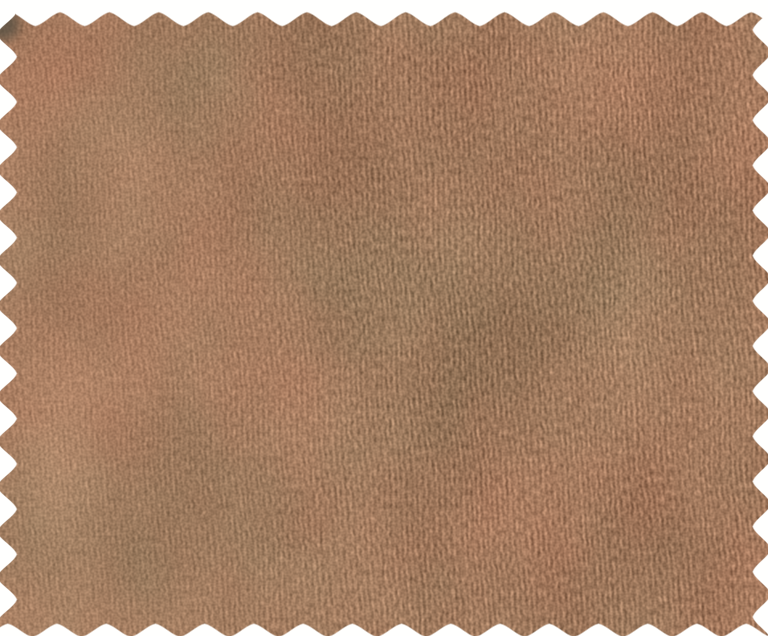
Reproduce this texture procedurally as a Shadertoy shader.

```glsl
// Lengths are fractions of the canvas width.
const vec3 PAPER = vec3(1.0, 1.0, 0.995);
const vec3 CLOTH = vec3(0.637, 0.484, 0.373);
const vec3 LIGHT_STEP = vec3(0.066, 0.056, 0.049);   // colour change per unit of tone
const vec3 PINK_SHIFT = vec3(0.022, -0.006, -0.004);
const vec3 CORNER_STAIN = vec3(0.33, 0.31, 0.26);

const float RIBS = 142.0;          // ribs across the width
const float RIB_LEAN = 0.07;
const float RIB_WOBBLE = 0.32;
const float RIB_TONE = 0.72;
const vec2 STITCH_SCALE = vec2(210.0, 115.0);
const float STITCH_TONE = 2.0;
const float GRAIN_SCALE = 290.0;
const float GRAIN_TONE = 1.5;
const float NAP_TONE = 0.9;

// Pinked edges: tooth period, position of a notch, base inset, notch depth
const vec4 TOP_EDGE = vec4(0.0643, 0.0460, 0.016, 0.018);
const vec4 BOTTOM_EDGE = vec4(0.0641, 0.0742, -0.001, 0.017);
const vec4 LEFT_EDGE = vec4(0.0589, 0.1328, -0.004, 0.026);
const vec4 RIGHT_EDGE = vec4(0.0588, 0.0977, -0.004, 0.024);
const float TOOTH_ROUNDING = 0.6;

vec2 hashGradient(vec2 cell) {
    uvec2 q = uvec2(ivec2(cell) + 4096);
    uint n = q.x * 1597334677u ^ q.y * 3812015801u;
    n = (n ^ (n >> 15)) * 2246822519u;
    n ^= n >> 13;
    float angle = float(n & 65535u) / 65536.0 * 6.28318;
    return vec2(cos(angle), sin(angle));
}

float gradientNoise(vec2 p) {
    vec2 i = floor(p), f = p - i;
    vec2 u = f * f * f * (f * (f * 6.0 - 15.0) + 10.0);
    vec2 e = vec2(1.0, 0.0);
    float a = dot(hashGradient(i), f);
    float b = dot(hashGradient(i + e.xy), f - e.xy);
    float c = dot(hashGradient(i + e.yx), f - e.yx);
    float d = dot(hashGradient(i + e.xx), f - e.xx);
    return mix(mix(a, b, u.x), mix(c, d, u.x), u.y);
}

float fbm(vec2 p) {
    float sum = 0.0, gain = 1.0;
    for (int i = 0; i < 4; i++) {
        sum += gain * gradientNoise(p);
        p = p * 2.03 + 17.3;
        gain *= 0.5;
    }
    return sum;
}

// Signed distance inside one toothed edge
float toothedEdge(float along, float inset, vec4 edge) {
    float notch = abs(2.0 * fract((along - edge.y) / edge.x + 0.5) - 1.0);
    notch = 1.0 - notch;
    notch = mix(notch, smoothstep(0.0, 1.0, notch), TOOTH_ROUNDING);
    return 0.85 * (inset - edge.z - edge.w * notch);
}

float swatch(vec2 p, float height) {
    float down = height - p.y;
    float rows = min(toothedEdge(p.x, down, TOP_EDGE), toothedEdge(p.x, p.y, BOTTOM_EDGE));
    float sides = min(toothedEdge(down, p.x, LEFT_EDGE), toothedEdge(down, 1.0 - p.x, RIGHT_EDGE));
    return min(rows, sides);
}

// Leaning ribs broken into short stitches, crisper towards the right
float knitTone(vec2 p) {
    float crispness = mix(0.6, 1.1, smoothstep(0.1, 0.6, p.x));
    vec2 q = vec2(p.x + RIB_LEAN * p.y, p.y);
    float wobble = RIB_WOBBLE * gradientNoise(q * vec2(60.0, 110.0))
                 + 1.2 * gradientNoise(q * 7.0 + 3.0);
    float rib = sin(6.28318 * (q.x * RIBS + wobble));
    float broken = 0.9 + 1.1 * gradientNoise(q * vec2(90.0, 70.0) + 40.0);
    float stitch = gradientNoise(q * STITCH_SCALE + 11.0);
    float grain = gradientNoise(p * GRAIN_SCALE + 71.0);
    return crispness * (RIB_TONE * rib * broken + STITCH_TONE * stitch) + GRAIN_TONE * grain;
}

// Brushed nap: soft patches, a pale left side and a darker upper middle
float napTone(vec2 p, float height) {
    float patches = fbm(p * vec2(6.0, 4.0) + 5.0);
    float paleSide = 0.35 * (1.0 - smoothstep(0.0, 0.45, p.x));
    float shade = 0.35 * exp(-9.0 * dot(p - vec2(0.65, 0.52), p - vec2(0.65, 0.52)));
    float topLeft = 0.6 * exp(-6.0 * length(p - vec2(0.0, height)));
    return NAP_TONE * patches + paleSide - shade - topLeft;
}

void mainImage(out vec4 fragColor, in vec2 fragCoord) {
    vec2 p = fragCoord / iResolution.x;
    float height = iResolution.y / iResolution.x;
    float pixel = 1.0 / iResolution.x;

    // Cloth colour
    float tone = knitTone(p) + napTone(p, height);
    float pink = 1.6 * fbm(p * vec2(4.5, 3.5) + 29.0) + 0.9 * abs(p.x - 0.5) - 0.25;
    vec3 cloth = CLOTH + LIGHT_STEP * tone + PINK_SHIFT * pink;

    // Stained corner
    float stain = 1.0 - smoothstep(0.008, 0.032, length(p - vec2(0.004, height - 0.032)));
    cloth = mix(cloth, CORNER_STAIN, 0.7 * stain);

    // Cut edge on paper
    float cover = smoothstep(-pixel, pixel, swatch(p, height));
    fragColor = vec4(mix(PAPER, cloth, cover), 1.0);
}
```
